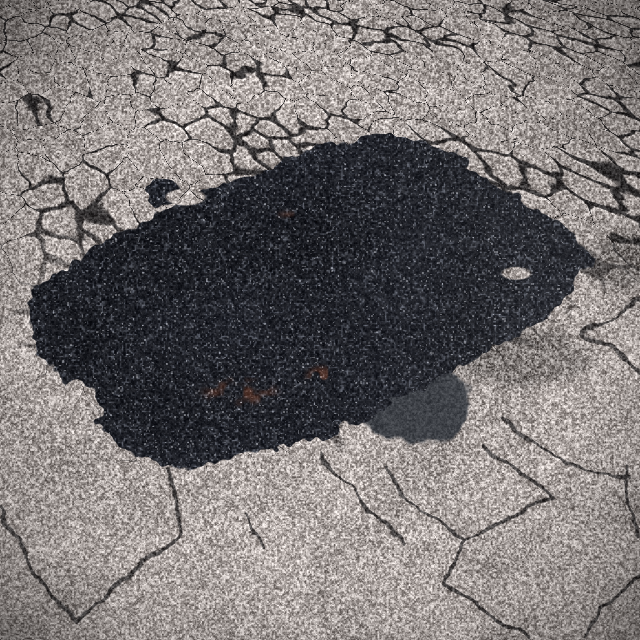
A WebGL 1 fragment shader for this texture:

```glsl
precision highp float;
uniform vec2 u_resolution;

#define STONE vec3(.675, .645, .632)
#define TAR vec3(.105, .112, .138)
#define CRACK_COLOR vec3(.10, .095, .10)
#define DAMP vec3(.25, .262, .285)
#define RUST vec3(.20, .085, .03)
#define GRAIN_SCALE 350.
#define GRAIN_AMOUNT .48
#define EDGE_ROUGHNESS .026
#define VIGNETTE .65

float hash(vec2 p) {
  vec3 q = fract(p.xyx * .1031);
  q += dot(q, q.yzx + 33.33);
  return fract((q.x + q.y) * q.z);
}

float noise(vec2 p) {
  vec2 i = floor(p), f = fract(p);
  f = f * f * (3. - 2. * f);
  return mix(mix(hash(i), hash(i + vec2(1, 0)), f.x),
             mix(hash(i + vec2(0, 1)), hash(i + vec2(1, 1)), f.x), f.y);
}

float fbm(vec2 p) {
  float sum = 0., amp = .5;
  for (int i = 0; i < 4; i++) {
    sum += amp * noise(p);
    p = p * 2.03 + 17.;
    amp *= .5;
  }
  return sum;
}

// Gap between the two nearest cell centres: zero on a border
float cellBorder(vec2 p) {
  float near = 9., next = 9.;
  for (int y = -1; y <= 1; y++) {
    for (int x = -1; x <= 1; x++) {
      vec2 c = floor(p) + vec2(x, y);
      float d = length(c + vec2(hash(c), hash(c + 71.)) - p);
      next = min(next, max(near, d));
      near = min(near, d);
    }
  }
  return next - near;
}

// Receding ground plane, sheared so the fractures fall to the right
float fracture(vec2 p) {
  vec2 q = vec2((p.x - .5) * 13., 15.) / (1.5 - p.y);
  q.y += .5 * q.x;
  q += 1.1 * vec2(fbm(q * .8), fbm(q * .8 + 40.));
  float width = .02 + .19 * smoothstep(.38, .75, noise(q * .75 + 9.));
  return 1. - smoothstep(width * .3, width, cellBorder(q));
}

// Cuts the shape along the line from a to b, then moves a on to b
void clip(vec2 p, vec2 b, inout vec2 a, inout float d) {
  d = max(d, dot(p - a, normalize(vec2(a.y - b.y, b.x - a.x))));
  a = b;
}

float blob(vec2 p, vec2 c, vec2 r) {
  return (length((p - c) / r) - 1.) * min(r.x, r.y);
}

float seg(vec2 p, vec2 a, vec2 b) {
  vec2 v = b - a;
  return length(p - a - v * clamp(dot(p - a, v) / dot(v, v), 0., 1.));
}

void bend(vec2 p, vec2 a, vec2 b, vec2 c, inout float d) {
  d = min(d, min(seg(p, a, b), seg(p, b, c)));
}

// Signed distance to the tar: a clipped plane, then spurs and notches
float tarShape(vec2 p) {
  float d = -1.;
  vec2 a = vec2(.059, .447);
  clip(p, vec2(.039, .551), a, d);
  clip(p, vec2(.241, .664), a, d);
  clip(p, vec2(.449, .755), a, d);
  clip(p, vec2(.599, .792), a, d);
  clip(p, vec2(.664, .781), a, d);
  clip(p, vec2(.898, .635), a, d);
  clip(p, vec2(.927, .596), a, d);
  clip(p, vec2(.853, .505), a, d);
  clip(p, vec2(.71, .42), a, d);
  clip(p, vec2(.521, .323), a, d);
  clip(p, vec2(.28, .264), a, d);
  clip(p, vec2(.189, .297), a, d);
  clip(p, vec2(.059, .447), a, d);
  d = min(d, blob(p, vec2(.71, .745), vec2(.035, .014)));
  d = min(d, blob(p, vec2(.255, .7), vec2(.022, .02)));
  d = max(d, -blob(p, vec2(.125, .37), vec2(.036, .034)));
  d += (fbm(p * 26.) - .47) * EDGE_ROUGHNESS + (noise(p * 95.) - .5) * .01;
  d = max(d, -blob(p, vec2(.29, .692), vec2(.031, .013)));
  return max(d, -blob(p, vec2(.807, .573), vec2(.023, .01)));
}

// Long joints between the broad slabs in front
float slabJoints(vec2 p) {
  p += (vec2(fbm(p * 22.), fbm(p * 22. + 30.)) - .47) * .028;
  float d = 1.;
  bend(p, vec2(0, .205), vec2(.06, .1), vec2(.124, .03), d);
  bend(p, vec2(.124, .03), vec2(.28, .17), vec2(.26, .265), d);
  bend(p, vec2(.61, .27), vec2(.64, .21), vec2(.735, .155), d);
  bend(p, vec2(.82, 0), vec2(.697, .09), vec2(.735, .155), d);
  bend(p, vec2(.735, .155), vec2(.86, .225), vec2(.755, .3), d);
  bend(p, vec2(.78, .35), vec2(.885, .275), vec2(.98, .25), d);
  bend(p, vec2(1, .16), vec2(.975, .21), vec2(.975, .27), d);
  bend(p, vec2(.92, 0), vec2(.94, .05), vec2(1, .095), d);
  bend(p, vec2(1, .42), vec2(.91, .48), vec2(1, .53), d);
  bend(p, vec2(.5, .29), vec2(.57, .21), vec2(.63, .15), d);
  return min(d, seg(p, vec2(.385, .195), vec2(.405, .14)));
}

void main() {
  vec2 p = gl_FragCoord.xy / u_resolution, c = p - .5;
  float wobble = (fbm(p * 30.) - .47) * .03;
  float grain = noise(p * GRAIN_SCALE) - .75 + .5 * hash(floor(p * 512.));
  float tar = tarShape(p);
  // Weathered stone with damp stains
  vec3 col = STONE * (.86 + .3 * fbm(p * vec2(9, 14)));
  float stain = min(blob(p, vec2(.82, .438), vec2(.105, .045)),
                    blob(p, vec2(.985, .59), vec2(.08, .043))) + wobble;
  col *= .73 + .27 * smoothstep(-.012, .012, stain);
  // Far fractures, crumbling rim, near joints
  float broken = smoothstep(.46, .68, p.y + .08 * fbm(p * 7.) - .04);
  broken = max(broken, .5 - .5 * smoothstep(0., .05, tar));
  float crack = fracture(p) * broken;
  float lit = fracture(p + vec2(-.001, .005)) * broken;
  col += .1 * max(lit - crack, 0.);
  float width = .0012 + .0035 * noise(p * 38.);
  float joint = 1. - smoothstep(width * .4, width + .001, slabJoints(p));
  col = mix(col, CRACK_COLOR, .82 * max(crack, joint * .85));
  col += grain * GRAIN_AMOUNT * mix(.45, 1., smoothstep(.1, .6, col.r));
  // Thin grey spill
  float spill = blob(p, vec2(.655, .367), vec2(.088, .057)) + wobble;
  col = mix(DAMP + grain * .13, col, smoothstep(-.004, .004, spill));
  // Tar with mineral specks and rusty traces
  float speck = pow(noise(p * GRAIN_SCALE + 80.), 4.);
  float sparkle = smoothstep(.94, 1., hash(floor(p * 400.) + 13.));
  vec3 surface = TAR * (.7 + .45 * fbm(p * 8.)) + grain * .11;
  surface += vec3(.29, .3, .32) * speck + sparkle * .28;
  surface += .045 * smoothstep(.45, .9, p.x);
  float rust = min(blob(p, vec2(.375, .388), vec2(.06, .022)),
                   blob(p, vec2(.503, .412), vec2(.027, .018)));
  rust = min(rust, blob(p, vec2(.45, .665), vec2(.018, .006)));
  surface += RUST * (1. - smoothstep(-.012, .004, rust))
    * smoothstep(.4, .75, noise(p * 75.));
  col = mix(max(surface, .025), col, smoothstep(-.0015, .0015, tar));
  // Darkened corners
  col *= 1. - VIGNETTE * smoothstep(.12, .75, dot(c, c));
  gl_FragColor = vec4(clamp(col, 0., 1.), 1);
}
```
